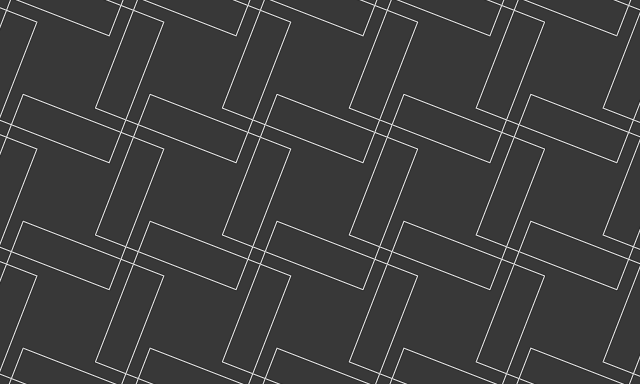
A Shadertoy shader for this pattern:

```glsl
// Thin pale outlines of tilted squares on charcoal, set on a square lattice.
// Each square is wider than the lattice pitch, so neighbours overlap into a
// woven grid; every pixel checks the 3x3 squares that can reach it.

const float PITCH = 0.1983;          // lattice step, in canvas widths
const float HALF_SIDE = 0.5945;      // half a square's side, in pitches
const float TILT = 0.3707;           // clockwise turn, in radians
const float LINE_WIDTH = 0.00166;    // in canvas widths
const float SHADE_WIDTH = 0.0049;    // dark rim around each line

const vec3 GROUND = vec3(0.22);
const vec3 SHADE = vec3(0.16);
const vec3 LINE = vec3(0.92);

// Turns a point into the frame of a square tilted clockwise.
vec2 toTilted(vec2 p, float angle) {
    float c = cos(angle), s = sin(angle);
    return vec2(c * p.x - s * p.y, s * p.x + c * p.y);
}

// Signed distance to a square centred on the origin.
float squareDistance(vec2 p, float halfSide) {
    vec2 d = abs(p) - halfSide;
    return length(max(d, 0.0)) + min(max(d.x, d.y), 0.0);
}

// Distance to the nearest outline, in pitches.
float latticeDistance(vec2 p, float halfSide, float angle) {
    vec2 cell = p - floor(p + 0.5);
    float nearest = 1e3;
    for (int j = -1; j <= 1; j++) {
        for (int i = -1; i <= 1; i++) {
            vec2 local = toTilted(cell - vec2(i, j), angle);
            nearest = min(nearest, abs(squareDistance(local, halfSide)));
        }
    }
    return nearest;
}

// Share of a pixel-wide box covered by a stroke at distance d.
float strokeCoverage(float d, float width, float pixel) {
    float h = 0.5 * width;
    float overlap = min(d + 0.5 * pixel, h) - max(d - 0.5 * pixel, -h);
    return clamp(overlap / pixel, 0.0, 1.0);
}

void mainImage(out vec4 fragColor, in vec2 fragCoord) {
    float pixel = 1.0 / iResolution.x;
    vec2 p = (fragCoord - 0.5 * iResolution.xy) * pixel;
    float d = PITCH * latticeDistance(p / PITCH, HALF_SIDE, TILT);

    // Ground, then the dark rim, then the pale line
    vec3 color = mix(GROUND, SHADE, strokeCoverage(d, SHADE_WIDTH, pixel));
    color = mix(color, LINE, strokeCoverage(d, LINE_WIDTH, pixel));
    fragColor = vec4(color, 1.0);
}
```
